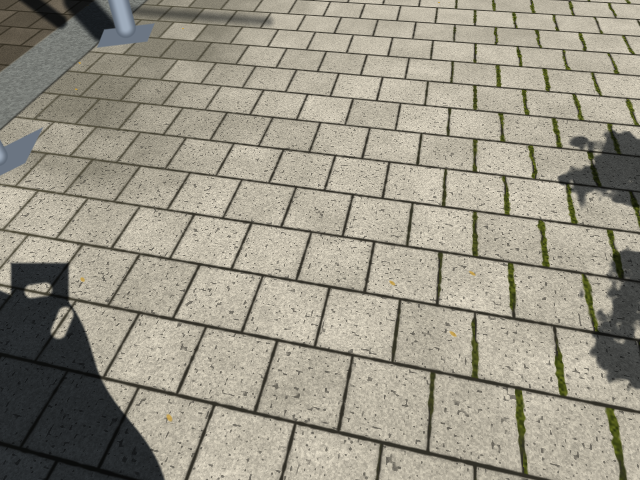
Reproduce this texture procedurally as a WebGL 2 fragment shader.

```glsl
#version 300 es
precision highp float;
// Sunlit concrete pavers in running bond, receding in perspective.
// A projective map gives paver coordinates; joints, moss, grain and stains
// are drawn there, while the posts and cast shadows are canvas-space shapes.
uniform vec2 u_resolution;
out vec4 fragColor;

float hash(vec2 p) {
  vec3 q = fract(vec3(p.xyx) * 0.1031);
  q += dot(q, q.yzx + 33.33);
  return fract((q.x + q.y) * q.z);
}

float noise(vec2 p) {
  vec2 i = floor(p), f = fract(p);
  f = f * f * (3.0 - 2.0 * f);
  return mix(mix(hash(i), hash(i + vec2(1, 0)), f.x),
             mix(hash(i + vec2(0, 1)), hash(i + 1.0), f.x), f.y);
}

float fbm(vec2 p) {
  return 0.55 * noise(p) + 0.3 * noise(p * 2.1 + 7.0) + 0.15 * noise(p * 4.3 + 19.0);
}

float segment(vec2 p, vec2 a, vec2 b) {
  vec2 d = b - a;
  return length(p - a - d * clamp(dot(p - a, d) / dot(d, d), 0.0, 1.0));
}

float box(vec2 p, vec2 halfSize) {
  vec2 d = abs(p) - halfSize;
  return max(d.x, d.y);
}

float cover(float d, float soft) { return 1.0 - smoothstep(-soft, soft, d); }

// Standing figure with raised arms, seen as a shadow
float figureShadow(vec2 s) {
  float edge = 0.132 + 0.55 * (s.y - 0.625) + 0.012 * sin(s.y * 22.0 - 13.0);
  float body = max(s.x - edge, 0.605 + 0.015 * sin(s.x * 30.0) - s.y);
  float head = box(s - vec2(0.083, 0.59), vec2(0.052, 0.034)) - 0.008;
  float gap = min(segment(s, vec2(0.065, 0.607), vec2(0.095, 0.603)) - 0.014,
                  segment(s, vec2(0.137, 0.655), vec2(0.122, 0.69)) - 0.016);
  return cover(max(min(body, head), -gap), 0.004);
}

// Leaf shadows along the right side and bars across the upper left
float otherShadows(vec2 s) {
  float shade = 0.0;
  for (int i = 0; i < 3; i++) {
    float k = float(i);
    vec2 center = vec2(1.29 + 0.03 * min(k, 1.0), 0.35 + 0.25 * k - 0.055 * k * (k - 1.0));
    float spread = length((s - center) * vec2(1.0, 1.3)) / 0.095;
    shade = max(shade, 0.8 * smoothstep(0.32, 0.5, fbm(s * 24.0) + 0.42 - 0.6 * spread));
  }
  shade = max(shade, cover(segment(s, vec2(0.05, -0.01), vec2(0.125, 0.045)) - 0.014, 0.006));
  shade = max(shade, cover(segment(s, vec2(0.16, 0.0), vec2(0.215, 0.06)) - 0.028, 0.008));
  float bar = segment(s, vec2(0.27, 0.022), vec2(0.56, 0.045));
  return max(shade, 0.5 * cover(bar - 0.008, 0.009));
}

void main() {
  vec2 s = gl_FragCoord.xy / u_resolution.y;
  s.y = 1.0 - s.y;
  float px = 1.0 / u_resolution.y;

  // Canvas to paver plane
  float depth = s.y + 0.0561 * s.x + 0.5465;
  vec2 p = vec2(7.82 * (s.x - 0.9896), 9.9 * (0.4783 + 0.1734 * s.x - s.y)) / depth;
  vec2 aa = fwidth(p);
  float row = floor(p.y);
  vec2 q = vec2(p.x + 0.5 * (1.0 - mod(row, 2.0)), p.y);
  vec2 cell = floor(q), f = fract(q);

  // Paver face: tone per unit, stains, aggregate and pits
  vec3 pale = vec3(0.82, 0.79, 0.72), worn = vec3(0.55, 0.53, 0.47);
  float left = 1.0 - smoothstep(-8.0, -3.5, p.x);
  float dirt = left * smoothstep(0.3, 2.0, p.y) * (0.35 + 0.7 * hash(cell + 40.0));
  float tone = 0.25 * hash(cell + 9.0) + 0.5 * fbm(p * 1.7) - 0.13;
  vec3 color = mix(pale, worn, clamp(tone + dirt, 0.0, 1.1));
  float grainFade = 1.0 - smoothstep(0.02, 0.07, aa.y);
  float grain = noise(p * 38.0) + 0.7 * hash(floor(p * 60.0)) - 0.85;
  color *= 1.0 + 0.19 * grain * (0.4 + 0.6 * grainFade);
  color *= 1.0 - 0.4 * smoothstep(0.78, 0.95, noise(p * 27.0 + 50.0)) * grainFade;

  // Joints, with moss widening the cross joints toward the right
  vec2 e = min(f, 1.0 - f);
  float wobble = 0.012 * (noise(p * 14.0) - 0.5);
  float moss = smoothstep(-1.6, 0.9, p.x) * smoothstep(0.2, 0.55, noise(vec2(cell.x * 5.0, p.y * 3.0)));
  float crossJoint = cover(e.x - 0.018 - wobble - moss * (0.025 + 2.0 * wobble), aa.x * 0.7 + 0.004);
  float rowJoint = cover(e.y - 0.021 - wobble, aa.y * 0.7 + 0.004);
  vec3 soil = mix(vec3(0.19, 0.18, 0.15), vec3(0.38, 0.36, 0.27), left * 0.6);
  vec3 green = mix(vec3(0.17, 0.2, 0.06), vec3(0.4, 0.43, 0.14), noise(p * 32.0));
  color *= 1.0 - 0.12 * cover(min(e.x, e.y) - 0.045, 0.03);
  color = mix(color, mix(soil, green, moss), crossJoint);
  color = mix(color, soil, rowJoint);

  // Fallen yellow leaves
  vec2 leaf = f - 0.25 - 0.5 * vec2(hash(cell + 3.0), hash(cell + 5.0));
  leaf = mat2(0.8, 0.6, -0.6, 0.8) * leaf;
  float leafMask = cover(length(leaf * vec2(1.0, 2.0)) - 0.05, 0.02) * step(0.9, hash(cell + 71.0));
  color = mix(color, vec3(0.78, 0.62, 0.25), leafMask * 0.8);

  // Kerb strip and the dull paving behind it
  color = mix(color, color * vec3(0.62, 0.59, 0.56), cover(p.x + 11.1, aa.x));
  vec3 stone = vec3(0.47, 0.48, 0.46) * (0.82 + 0.36 * fbm(p * 16.0));
  color = mix(color, stone, cover(abs(p.x + 10.28) - 0.81, aa.x));
  color *= 1.0 - 0.5 * cover(abs(p.x + 9.47) - 0.025, aa.x);

  // Cast shadows keep a faint sky tint
  float shade = max(figureShadow(s), otherShadows(s));
  color *= mix(vec3(1), vec3(0.2, 0.225, 0.26), shade);

  // Steel posts on base plates
  vec2 a = s - vec2(0.262, 0.074), b = s - vec2(0.01, 0.333);
  float plates = min(box(a + vec2(0.4 * a.y, 0.12 * a.x), vec2(0.05, 0.018)),
                     box(b + vec2(0.5 * b.y, 0.5 * b.x), vec2(0.046, 0.028)));
  color = mix(color, vec3(0.42, 0.46, 0.51), cover(plates, px));
  float pole = min(segment(s, vec2(0.236, -0.04), vec2(0.262, 0.058)),
                   segment(s, vec2(-0.03, 0.28), vec2(-0.005, 0.325)));
  vec3 steel = mix(vec3(0.62, 0.67, 0.73), vec3(0.36, 0.4, 0.45), smoothstep(0.004, 0.022, pole));
  color = mix(color, steel, cover(pole - 0.021, px));

  fragColor = vec4(clamp(color, 0.0, 1.0), 1.0);
}
```
